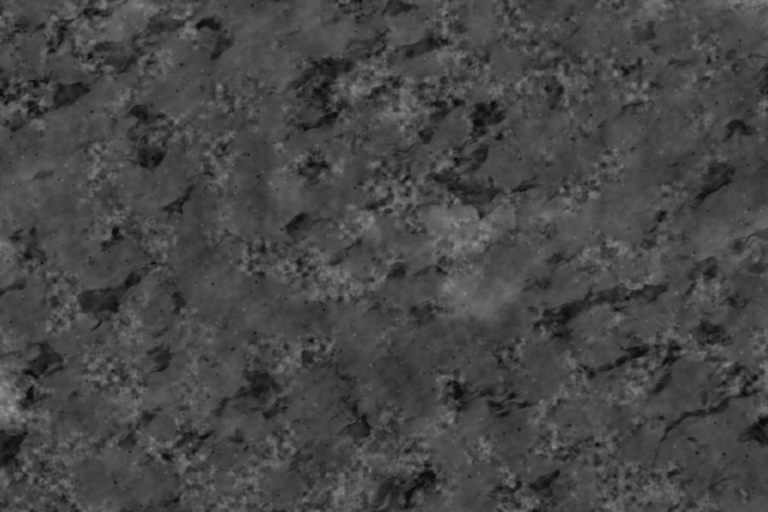
Write a WebGL 2 fragment shader that draws this texture.

```glsl
#version 300 es
precision highp float;

#define BASE_TONE 0.281
#define BROAD_GAIN 0.09
#define CLOUD_GAIN 0.15
#define PALE_GAIN 0.11
#define CRUMB_GAIN 0.30
#define STAIN_DEPTH 0.135
#define RELIEF_GAIN 0.16
#define STAIN_SCALE 19.0
#define STAIN_ANGLE 0.45
#define CRUMB_SCALE 84.0

uniform vec2 u_resolution;
out vec4 fragColor;

// Integer hash of a lattice cell, 0..1
float hash(vec2 cell) {
    uvec2 q = uvec2(ivec2(cell) + 4096) * uvec2(1597u, 3467u);
    uint h = (q.x ^ (q.y << 7)) * 48271u;
    h ^= h >> 15;
    h *= 739391u;
    h ^= h >> 13;
    h *= 668265u;
    h ^= h >> 16;
    return float(h & 65535u) / 65535.0;
}

float noise(vec2 p) {
    vec2 cell = floor(p), f = fract(p);
    f = f * f * f * (f * (f * 6.0 - 15.0) + 10.0);
    float low = mix(hash(cell), hash(cell + vec2(1, 0)), f.x);
    float high = mix(hash(cell + vec2(0, 1)), hash(cell + vec2(1, 1)), f.x);
    return mix(low, high, f.y);
}

mat2 rotation(float a) {
    return mat2(cos(a), sin(a), -sin(a), cos(a));
}

// Normalised fractal noise, mean 0.5
float fbm(vec2 p, int octaves) {
    float sum = 0.0, weight = 0.5, total = 0.0;
    mat2 turn = rotation(0.65);
    for (int i = 0; i < octaves; i++) {
        sum += weight * noise(p);
        total += weight;
        weight *= 0.55;
        p = turn * p * 2.03 + 17.3;
    }
    return sum / total;
}

// Scattered soft dots, at most one per cell
float dots(vec2 p, float cells, float share, float radius) {
    vec2 q = p * cells, cell = floor(q);
    float size = radius * cells * mix(0.4, 1.0, hash(cell + 71.0));
    vec2 center = 0.2 + 0.6 * vec2(hash(cell + 13.0), hash(cell + 37.0));
    float edge = 0.5 * size + 0.6 * cells / u_resolution.y;
    float d = length(fract(q) - center) - size;
    return step(hash(cell + 91.0), share) * (1.0 - smoothstep(-edge, edge, d));
}

void main() {
    vec2 p = gl_FragCoord.xy / u_resolution.y;
    float tone = BASE_TONE;

    // Soft clouds and a few pale patches
    tone += BROAD_GAIN * (fbm(p * 3.2 + 5.0, 4) - 0.5);
    tone += CLOUD_GAIN * (fbm(p * 18.0 + 41.0, 4) - 0.5);
    tone += PALE_GAIN * smoothstep(0.63, 0.80, fbm(p * vec2(3.2, 4.0) + 23.0, 5));

    // Grainy clusters between smooth areas
    float cluster = smoothstep(0.44, 0.68, fbm(p * 16.0 + 61.0, 4));
    float crumb = fbm(p * CRUMB_SCALE + 9.0, 2) - 0.5;
    tone += cluster * (0.020 + CRUMB_GAIN * crumb) + 0.05 * crumb;

    // Ragged slanted stains with a lit side
    vec2 warp = vec2(noise(p * 38.0), noise(p * 38.0 + 50.0)) - 0.5;
    vec2 q = rotation(-STAIN_ANGLE) * (p + 0.016 * warp);
    q *= STAIN_SCALE * vec2(0.75, 1.25);
    float stain = fbm(q + 33.0, 4);
    float lit = fbm(q + 33.0 + vec2(0.12, -0.16), 4);
    float ragged = 0.65 + 0.7 * noise(p * 75.0 + 19.0);
    tone += RELIEF_GAIN * (lit - stain);
    tone -= STAIN_DEPTH * ragged * smoothstep(0.56, 0.75, stain);

    // Pits and bright specks
    tone -= 0.13 * dots(p, 21.0, 0.22, 0.0032);
    tone -= 0.08 * dots(p + 3.7, 43.0, 0.12, 0.0024);
    tone += 0.09 * dots(p + 7.1, 37.0, 0.20, 0.0032);

    fragColor = vec4(vec3(clamp(tone, 0.06, 0.58)), 1.0);
}
```
